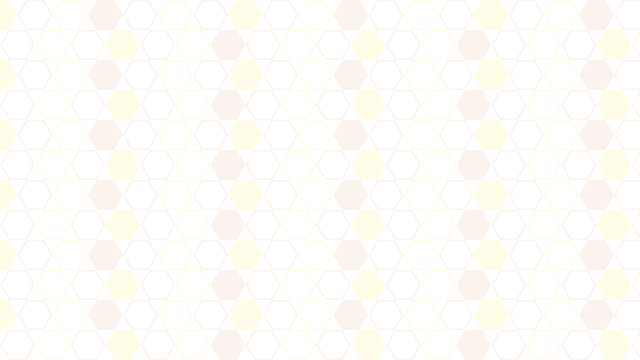
Give the GLSL for this pattern, as a WebGL 2 fragment shader.

```glsl
#version 300 es
precision highp float;
// Pale honeycomb of touching hexagons, some filled and some outlined, in pink and yellow.

uniform vec2 u_resolution;
out vec4 outColor;

// Lengths are fractions of the canvas height.
const float ROWS = 12.0;             // hexagon rows down the canvas
const float ROW_HEIGHT = 1.0 / ROWS;
const float PITCH = 0.09748;         // spacing of hexagons along a row
const float PERIOD = 7.0;            // hexagons before a row repeats
const float APOTHEM = 0.5 * ROW_HEIGHT;
const float STROKE = 0.0040;         // outline width, measured inwards

const vec3 PAPER = vec3(1.0, 1.0, 1.0);
const vec3 PINK = vec3(0.982, 0.951, 0.935);
const vec3 YELLOW = vec3(1.0, 0.99, 0.906);

// Signed distance to a regular hexagon with flat top and bottom.
float hexagonDistance(vec2 p, float apothem) {
    p = abs(p);
    return max(p.y, dot(p, vec2(0.8660254, 0.5))) - apothem;
}

float coverage(float dist, float pixel) {
    return clamp(0.5 - dist / pixel, 0.0, 1.0);
}

// Colour in rgb and coverage in a of the nearest hexagon of one row.
vec4 hexagonInRow(vec2 p, float row, float pixel) {
    // Odd rows are shifted by half a period.
    float shift = 0.5 * PERIOD * mod(row, 2.0);
    float column = floor(p.x / PITCH - shift + 0.5);
    vec2 center = vec2((column + shift) * PITCH, (row + 0.5) * ROW_HEIGHT);
    float dist = hexagonDistance(p - center, APOTHEM);

    // The place within the period sets fill and colour.
    int slot = int(mod(column + 0.5, PERIOD));
    bool filled = slot == 0 || slot == 3;
    bool yellow = slot == 0 || slot == 2 || slot == 5;

    float alpha = coverage(dist, pixel);
    if (!filled) alpha -= coverage(dist + STROKE, pixel);
    return vec4(yellow ? YELLOW : PINK, alpha);
}

void main() {
    float pixel = 1.0 / u_resolution.y;
    vec2 p = gl_FragCoord.xy * pixel;
    p.y = 1.0 - p.y; // rows are counted from the top

    // Blend the two nearest rows so their shared edges stay smooth.
    float firstRow = floor(p.y * ROWS - 0.5);
    vec3 color = PAPER;
    for (int i = 0; i < 2; i++) {
        vec4 hexagon = hexagonInRow(p, firstRow + float(i), pixel);
        color = mix(color, hexagon.rgb, hexagon.a);
    }
    outColor = vec4(color, 1.0);
}
```
